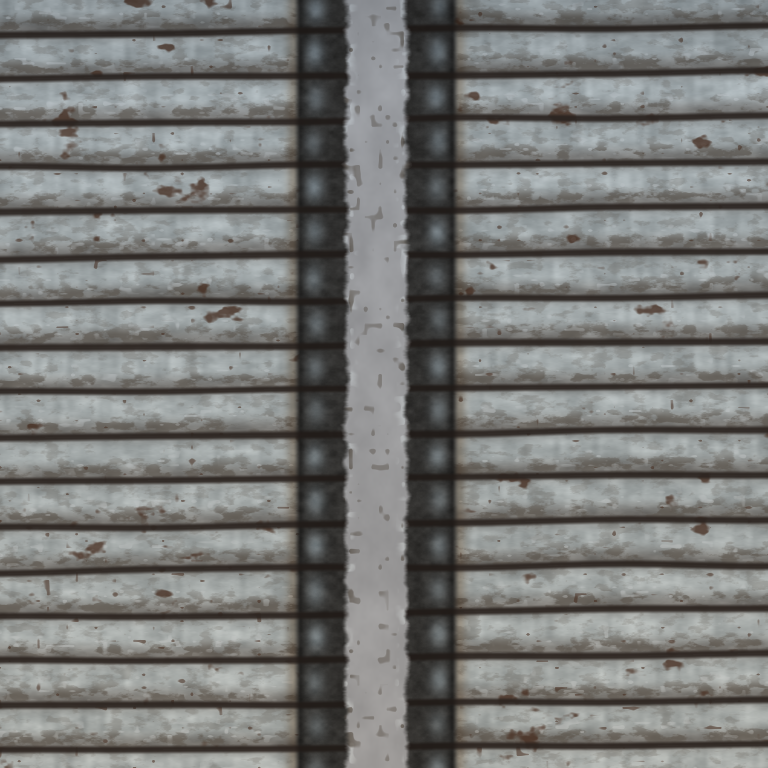
This texture is drawn by a WebGL 1 fragment shader. Its source:

```glsl
precision highp float;
uniform vec2 u_resolution;

const float ROW_PITCH = 0.0584;
const float ROW_OFFSET = 0.0214;
const float ROW_TILT = 0.0100;
const float POST_X = 0.490;
const float POST_HALF = 0.039;
const float GAP_HALF = 0.103;

const vec3 SEAM = vec3(0.17, 0.14, 0.125);
const vec3 METAL_LOW = vec3(0.47, 0.46, 0.45);
const vec3 METAL_HIGH = vec3(0.65, 0.67, 0.675);
const vec3 GRIME = vec3(0.35, 0.32, 0.29);
const vec3 RUST = vec3(0.27, 0.17, 0.12);
const vec3 GAP = vec3(0.19, 0.185, 0.18);
const vec3 GLINT = vec3(0.47, 0.50, 0.52);
const vec3 POST = vec3(0.605, 0.60, 0.61);
const vec3 CHIP = vec3(0.76, 0.77, 0.78);

float hash(vec2 p) {
  return fract(sin(dot(p, vec2(127.1, 311.7))) * 43758.5453);
}

float noise(vec2 p) {
  vec2 i = floor(p);
  vec2 f = fract(p);
  f = f * f * (3.0 - 2.0 * f);
  return mix(mix(hash(i), hash(i + vec2(1.0, 0.0)), f.x),
             mix(hash(i + vec2(0.0, 1.0)), hash(i + vec2(1.0, 1.0)), f.x), f.y);
}

float fbm(vec2 p) {
  float sum = 0.0;
  float amp = 0.5;
  for (int i = 0; i < 4; i++) {
    sum += amp * noise(p);
    p = p * 2.03 + 17.3;
    amp *= 0.5;
  }
  return sum / 0.9375;
}

// Soft bump of the given half width around a centre
float bump(float x, float centre, float halfWidth) {
  float d = (x - centre) / halfWidth;
  return exp(-d * d);
}

// Slat row index plus the height inside that row
float rowCoord(vec2 p) {
  float wobble = 0.10 * (noise(vec2(p.x * 5.0, p.y * 19.0)) - 0.5);
  return (p.y - ROW_OFFSET - ROW_TILT * p.x) / ROW_PITCH + wobble;
}

// Dark line between neighbouring slats
float seamMask(float f) {
  return 1.0 - smoothstep(0.025, 0.125, min(f, 1.0 - f));
}

vec3 slatColor(vec2 p, float id, float f) {
  float light = smoothstep(0.08, 0.52, f) * (1.0 - 0.45 * smoothstep(0.70, 1.0, f));
  float streak = noise(vec2(p.x * 120.0, id * 7.0 + f * 1.6)) - 0.5;
  float mottle = fbm(p * vec2(35.0, 75.0)) - 0.5;
  float rowTone = hash(vec2(id, 4.0)) - 0.5;
  vec3 col = mix(METAL_LOW, METAL_HIGH, light);
  col += 0.08 * streak * light + 0.20 * mottle + 0.03 * rowTone;

  // Dirt gathers along the lower edge, pale scuffs just above it
  float low = bump(f, 0.22, 0.17);
  float dirt = fbm(p * vec2(60.0, 110.0) + 31.0);
  col = mix(col, GRIME, 0.65 * smoothstep(0.50, 0.72, dirt + 0.10 * low) * (0.35 + 0.65 * low));
  float scuff = smoothstep(0.76, 0.92, noise(p * vec2(95.0, 170.0) + 8.0));
  col = mix(col, CHIP, 0.50 * scuff * bump(f, 0.42, 0.25));

  // Scattered rust and dark specks
  float rust = smoothstep(0.73, 0.82, fbm(p * vec2(23.0, 32.0) + 63.0));
  float speck = smoothstep(0.90, 0.97, noise(p * vec2(80.0, 115.0) + 91.0));
  return mix(col, RUST, max(0.75 * rust, 0.55 * speck));
}

// Shadowed recess with a bluish glint on every slat
vec3 gapColor(vec2 p, float id, float f, float offset) {
  float side = step(0.0, offset);
  float strength = 0.55 + 0.45 * hash(vec2(id, side + 2.0));
  float jitter = 0.005 * (hash(vec2(id, side + 9.0)) - 0.5);
  float glint = bump(abs(offset), 0.080 + jitter, 0.012) * bump(f, 0.50, 0.29);
  float grain = fbm(p * vec2(90.0, 110.0)) - 0.5;
  vec3 col = mix(GAP, GLINT, glint * strength);
  col += 0.12 * grain;
  return col * (1.0 - 0.30 * bump(abs(offset), 0.100, 0.006));
}

vec3 postColor(vec2 p, float edge) {
  vec3 col = POST + 0.10 * (fbm(p * vec2(30.0, 24.0)) - 0.5);
  col += 0.035 * smoothstep(0.75, 1.0, p.y);
  float rim = 1.0 - smoothstep(0.0, 0.016, edge);
  float chip = smoothstep(0.64, 0.85, noise(p * vec2(120.0, 100.0) + 5.0));
  float pit = smoothstep(0.79, 0.92, noise(p * vec2(105.0, 92.0) + 47.0));
  col = mix(col, CHIP, 0.70 * chip * rim);
  return mix(col, GRIME, pit * (0.45 + 0.30 * rim));
}

void main() {
  vec2 p = gl_FragCoord.xy / u_resolution;
  float row = rowCoord(p);
  float id = floor(row);
  float f = fract(row);
  float offset = p.x - POST_X;
  float reach = abs(offset);

  // Slats, browned where they meet the recess
  vec3 col = slatColor(p, id, f);
  col = mix(col, col * vec3(0.82, 0.76, 0.70), bump(reach, GAP_HALF + 0.004, 0.010));
  float gap = 1.0 - smoothstep(GAP_HALF - 0.005, GAP_HALF + 0.006, reach);
  col = mix(col, gapColor(p, id, f, offset), gap);
  col = mix(col, SEAM * (1.0 - 0.25 * gap), 0.92 * seamMask(f));

  // Central post with a ragged edge
  float ragged = 0.013 * (fbm(vec2(sign(offset) * 9.0 + p.x * 35.0, p.y * 65.0)) - 0.5);
  float edge = POST_HALF + ragged - reach;
  col = mix(col, postColor(p, edge), smoothstep(-0.005, 0.004, edge));

  // Cooler, dimmer top and warmer foot
  col *= mix(vec3(1.01, 1.0, 0.97), vec3(0.96, 0.99, 1.01), p.y);
  col *= 1.0 - 0.10 * smoothstep(0.85, 1.0, p.y);
  gl_FragColor = vec4(clamp(col, 0.0, 1.0), 1.0);
}
```
